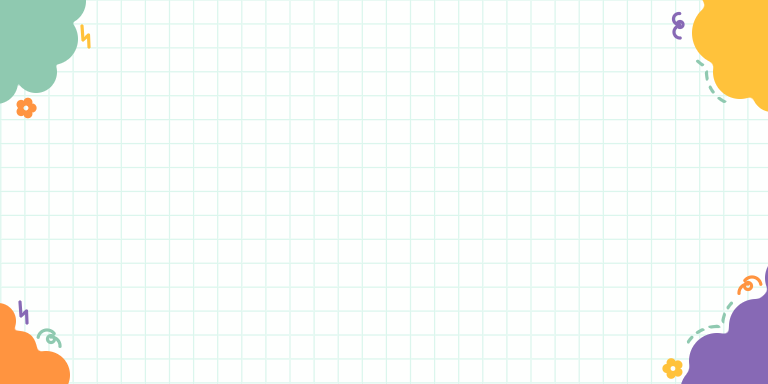
Reproduce this background procedurally as a Shadertoy shader.

```glsl
// Notebook paper with a pale grid, framed by lobed colour blobs in the corners
// and small doodles. Each corner has its own axes pointing inwards; the blobs
// are smooth unions of circles, the doodles are arcs, segments and petals.

#define CANVAS_HEIGHT 384.0            // design units from bottom to top
#define GRID_CELL vec2(24.1, 23.93)
#define GRID_WIDTH 1.3
#define STROKE 1.6                     // half width of the doodle lines
#define DASH_OFFSET 6.5                // gap between a blob and its dashes
#define PAPER vec3(0.998, 1.0, 0.998)
#define GRID_TINT vec3(0.86, 0.965, 0.93)
#define GREEN vec3(0.56, 0.79, 0.69)
#define YELLOW vec3(1.0, 0.76, 0.23)
#define PURPLE vec3(0.53, 0.41, 0.71)
#define ORANGE vec3(1.0, 0.58, 0.25)

// Adds a circle to a shape with a softened joint.
float addLobe(float d, vec2 p, vec2 centre, float radius, float softness) {
    float lobe = length(p - centre) - radius;
    float h = max(softness - abs(d - lobe), 0.0) / softness;
    return min(d, lobe) - 0.25 * h * h * softness;
}

float segment(vec2 p, vec2 a, vec2 b) {
    vec2 ab = b - a;
    return length(p - a - ab * clamp(dot(p - a, ab) / dot(ab, ab), 0.0, 1.0));
}

// Distance to an arc centred on the origin, open by halfAngle on both sides.
float arc(vec2 p, float radius, float midAngle, float halfAngle) {
    float c = cos(midAngle), s = sin(midAngle);
    p = vec2(c * p.x + s * p.y, abs(c * p.y - s * p.x));
    if (abs(atan(p.y, p.x)) < halfAngle) return abs(length(p) - radius);
    return length(p - radius * vec2(cos(halfAngle), sin(halfAngle)));
}

float ring(vec2 p, float radius) {
    return abs(length(p) - radius);
}

float zigzag(vec2 p) {
    vec2 low = vec2(1.0, 14.0), high = vec2(6.5, 9.0);
    float d = min(segment(p, vec2(0.0), low), segment(p, low, high));
    return min(d, segment(p, high, vec2(7.0, 21.0))) - STROKE;
}

float flower(vec2 p) {
    float sector = 6.28318 / 5.0, r = length(p);
    float a = mod(atan(p.y, p.x) + 0.5 * sector, sector) - 0.5 * sector;
    float petals = length(r * vec2(cos(a), sin(a)) - vec2(6.0, 0.0)) - 4.6;
    return max(min(petals, r - 5.5), 2.4 - r);
}

// A ribbon with one small loop.
float curl(vec2 p) {
    float d = arc(p, 9.0, 0.785, 0.83);
    d = min(d, ring(p - vec2(0.0, 7.0), 3.5));
    return min(d, arc(p - vec2(-4.0, 7.0), 9.0, 1.8, 1.15)) - STROKE;
}

// A double bow with a loop at its waist.
float doubleBow(vec2 p) {
    float d = min(arc(p + vec2(0.0, 6.5), 5.5, 0.0, 1.7), ring(p + vec2(1.0, 1.0), 3.0));
    return min(d, arc(p - vec2(-1.0, 6.5), 6.0, 0.0, 1.6)) - STROKE;
}

// Round dashes that follow a contour; t runs along it from the first dash.
float dashes(float contour, float t, float period, float count) {
    t -= period * clamp(round(t / period), 0.0, count - 1.0);
    return length(vec2(max(abs(t) - 2.8, 0.0), contour - DASH_OFFSET)) - STROKE;
}

void paint(inout vec3 colour, vec3 ink, float d, float pixel) {
    colour = mix(colour, ink, clamp(0.5 - d / pixel, 0.0, 1.0));
}

void mainImage(out vec4 fragColor, in vec2 fragCoord) {
    float pixel = CANVAS_HEIGHT / iResolution.y;
    vec2 size = iResolution.xy * pixel, p = fragCoord * pixel;

    // Inward axes of the four corners
    vec2 tl = vec2(p.x, size.y - p.y), tr = size - p;
    vec2 bl = p, br = vec2(size.x - p.x, p.y);

    // Paper grid
    vec2 toLine = abs(fract((tl - vec2(0.8, 0.0)) / GRID_CELL + 0.5) - 0.5) * GRID_CELL;
    vec3 colour = PAPER;
    paint(colour, GRID_TINT, min(toLine.x, toLine.y) - 0.5 * GRID_WIDTH, max(pixel, 1.0));

    // Top left: cloud, zigzag, flower
    float cloud = length(tl - vec2(16.0, 36.0)) - 42.0;
    cloud = addLobe(cloud, tl, vec2(62.0, 1.0), 24.0, 3.0);
    cloud = addLobe(cloud, tl, vec2(52.0, 39.0), 26.0, 3.0);
    cloud = addLobe(cloud, tl, vec2(36.0, 72.0), 21.0, 3.0);
    cloud = addLobe(cloud, tl, vec2(-4.0, 82.0), 22.0, 3.0);
    paint(colour, GREEN, cloud, pixel);
    paint(colour, YELLOW, zigzag(tl - vec2(82.0, 26.0)), pixel);
    paint(colour, ORANGE, flower(tl - vec2(26.0, 108.0)), pixel);

    // Top right: blob, dashes, double bow
    float sun = length(tr - vec2(8.0, 40.0)) - 45.0;
    sun = addLobe(sun, tr, vec2(23.0, -20.0), 47.0, 6.0);
    sun = addLobe(sun, tr, vec2(44.0, 33.0), 32.0, 6.0);
    sun = addLobe(sun, tr, vec2(28.0, 72.0), 27.0, 6.0);
    sun = addLobe(sun, tr, vec2(-4.0, 92.0), 20.0, 6.0);
    paint(colour, YELLOW, sun, pixel);
    paint(colour, GREEN, dashes(sun, dot(tr, vec2(-0.58, 0.82)) - 12.2, 14.3, 4.0), pixel);
    paint(colour, PURPLE, doubleBow(tr - vec2(89.0, 25.5)), pixel);

    // Bottom left: blob, zigzag, curl
    float hill = length(bl - vec2(8.0, 22.0)) - 32.0;
    hill = addLobe(hill, bl, vec2(-2.0, 63.0), 18.0, 5.0);
    hill = addLobe(hill, bl, vec2(22.0, 39.0), 13.0, 5.0);
    hill = addLobe(hill, bl, vec2(46.0, 9.0), 24.0, 5.0);
    paint(colour, ORANGE, hill, pixel);
    paint(colour, PURPLE, zigzag(vec2(bl.x - 20.0, 82.0 - bl.y)), pixel);
    paint(colour, GREEN, curl(bl - vec2(51.0, 38.0)), pixel);

    // Bottom right: blob, dashes, curl, flower
    float slope = length(br - vec2(0.0, 19.0)) - 50.0;
    slope = addLobe(slope, br, vec2(-22.0, 106.0), 25.0, 6.0);
    slope = addLobe(slope, br, vec2(-7.0, 79.0), 15.0, 6.0);
    slope = addLobe(slope, br, vec2(12.0, 58.0), 27.0, 6.0);
    slope = addLobe(slope, br, vec2(51.0, 23.0), 28.0, 6.0);
    slope = addLobe(slope, br, vec2(60.0, -8.0), 28.0, 6.0);
    paint(colour, PURPLE, slope, pixel);
    paint(colour, GREEN, dashes(slope, dot(br, vec2(0.7, -0.71)) + 29.0, 13.0, 5.0), pixel);
    paint(colour, ORANGE, curl(br - vec2(20.0, 91.0)), pixel);
    paint(colour, YELLOW, flower(br - vec2(95.0, 15.5)), pixel);

    fragColor = vec4(colour, 1.0);
}
```
